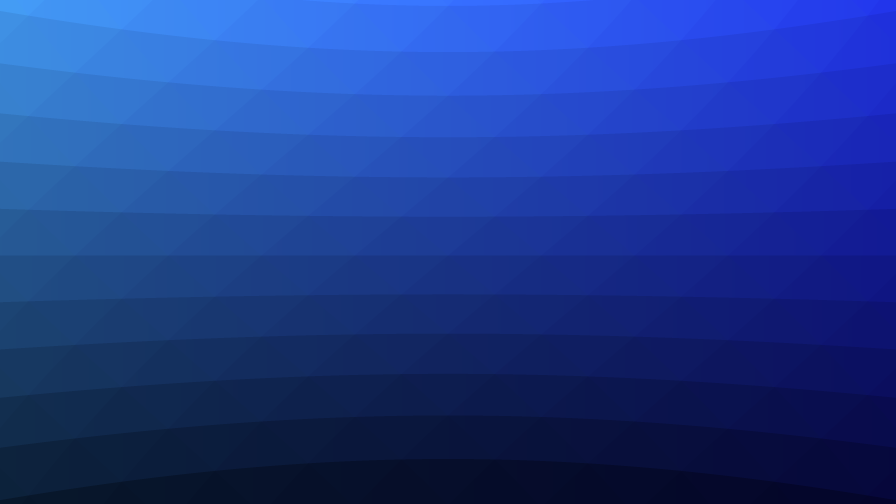
A WebGL 2 fragment shader for this background:

```glsl
#version 300 es
precision highp float;
// Inside of a large faceted sphere: bands of latitude, bowed by perspective,
// each split into faint triangles. Every facet takes a flat tone from a blue
// gradient running across the canvas and from a bright top to a dark base.

#define HORIZON 0.493      // height of the straight band edge
#define RADIUS 1.0255      // distance to the sphere wall
#define BAND_ANGLE 0.075   // latitude covered by one band
#define BOW 0.77           // how strongly bands curve towards the sides
#define FACET_BASE 0.185   // width of one triangle
#define FLATNESS 0.6       // 0 = smooth across, 1 = flat facets
#define FACET_TONE 0.012   // tone difference of up and down triangles
#define BANDS 6.0          // bands from horizon to full bright or dark
#define AA 4               // samples per pixel side

uniform vec2 u_resolution;
out vec4 fragColor;

const vec3 TOP_LEFT = vec3(0.28, 0.64, 1.00);
const vec3 TOP_RIGHT = vec3(0.14, 0.22, 0.96);
const vec3 MID_LEFT = vec3(0.14, 0.33, 0.55);
const vec3 MID_RIGHT = vec3(0.065, 0.09, 0.55);
const vec3 BASE_LEFT = vec3(0.02, 0.07, 0.13);
const vec3 BASE_RIGHT = vec3(0.01, 0.01, 0.13);

// Gradient: across runs 0..1 from the left, level -1..1 from the base up
vec3 gradient(float across, float level) {
    vec3 middle = mix(MID_LEFT, MID_RIGHT, across);
    vec3 top = mix(TOP_LEFT, TOP_RIGHT, across);
    vec3 base = mix(BASE_LEFT, BASE_RIGHT, across);
    return mix(middle, level > 0.0 ? top : base, min(abs(level), 1.1));
}

// Colour of the sphere wall; p is in canvas heights, x measured from the centre
vec3 sphereWall(vec2 p, float aspect) {
    float wall = length(vec2(RADIUS, BOW * p.x));
    float latitude = atan(p.y - HORIZON, wall) / BAND_ANGLE;
    float band = floor(latitude);

    // Triangle strip, shifted by half a facet on every other band
    float shift = 0.5 * mod(band, 2.0);
    float column = p.x / FACET_BASE + shift;
    float halfWidth = 1.0 - fract(latitude);
    bool pointsUp = 2.0 * abs(fract(column) - 0.5) < halfWidth;
    float centre = pointsUp ? floor(column) + 0.5 : floor(column + 0.5);

    float facetX = (centre - shift) * FACET_BASE;
    float across = mix(p.x, facetX, FLATNESS) / aspect + 0.5;
    float level = (band + 0.5) / BANDS + (pointsUp ? -FACET_TONE : FACET_TONE);
    return gradient(clamp(across, 0.0, 1.0), level);
}

void main() {
    float aspect = u_resolution.x / u_resolution.y;
    vec3 sum = vec3(0.0);

    // Average a grid of samples to smooth band and facet edges
    for (int j = 0; j < AA; j++) {
        for (int i = 0; i < AA; i++) {
            vec2 offset = (vec2(i, j) + 0.5) / float(AA) - 0.5;
            vec2 p = (gl_FragCoord.xy + offset) / u_resolution.y;
            sum += sphereWall(p - vec2(0.5 * aspect, 0.0), aspect);
        }
    }
    fragColor = vec4(sum / float(AA * AA), 1.0);
}
```
